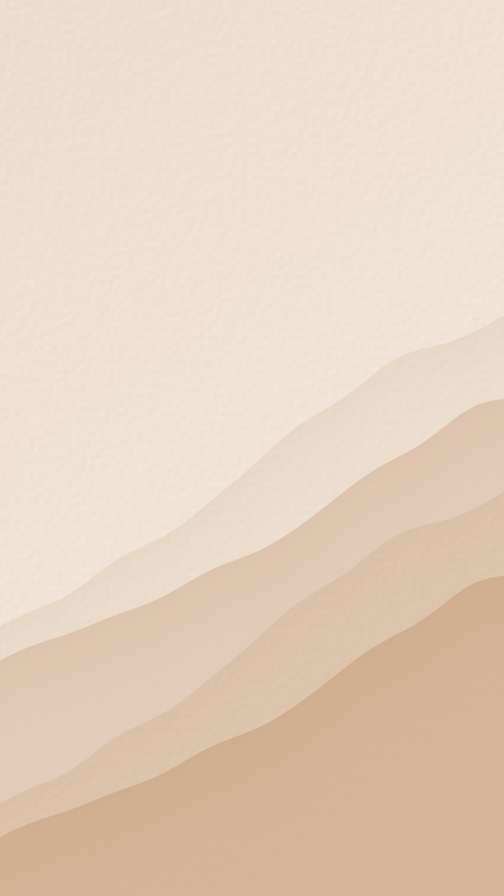
This background is drawn by a WebGL 2 fragment shader. Its source:

```glsl
#version 300 es
precision highp float;
// Layered beige paper hills: four sheets rise to the right over a pale wall.
// Two ridge outlines, each a slope plus a short sine series, are used twice;
// every sheet is shaded darker along its rim, then embossed with paper grain.

#define SHEET_DROP 0.1973   // height between a ridge and its repeat
#define RIM_FADE 0.045      // depth of the shade below a rim
#define GRAIN_SCALE 190.0   // grain cells per canvas height
#define GRAIN_DEPTH 0.016   // strength of the paper relief
#define WALL_DARK vec3(0.922, 0.865, 0.806)
#define WALL_LIGHT vec3(0.940, 0.892, 0.846)

uniform vec2 u_resolution;
out vec4 fragColor;

const int WAVES = 11;
// Sine amplitudes of the ridges, in thousandths of the canvas height
const float UPPER_WAVES[WAVES] = float[](
    6.4, -16.8, 1.0, 1.8, -1.4, -0.5, -2.9, 1.7, -0.3, 0.7, 1.5);
const float LOWER_WAVES[WAVES] = float[](
    -20.7, -6.0, 5.3, -2.3, 0.9, 0.9, 1.7, -2.2, 1.2, -0.3, 1.1);

// Sheet colours, from the back to the front
const vec3 SHEETS[4] = vec3[](
    vec3(0.926, 0.873, 0.816), vec3(0.886, 0.796, 0.722),
    vec3(0.866, 0.770, 0.675), vec3(0.831, 0.706, 0.592));
const vec3 RIMS[4] = vec3[](
    vec3(0.902, 0.842, 0.778), vec3(0.868, 0.764, 0.672),
    vec3(0.852, 0.752, 0.652), vec3(0.812, 0.678, 0.556));

float hash(vec2 p) {
    vec3 q = fract(vec3(p.xyx) * 0.1031);
    q += dot(q, q.yzx + 33.33);
    return fract((q.x + q.y) * q.z);
}

float noise(vec2 p) {
    vec2 cell = floor(p), f = fract(p);
    f = f * f * (3.0 - 2.0 * f);
    return mix(mix(hash(cell), hash(cell + vec2(1, 0)), f.x),
               mix(hash(cell + vec2(0, 1)), hash(cell + vec2(1, 1)), f.x), f.y);
}

// Relief lit from the upper left: difference of two nearby heights
float paperGrain(vec2 p) {
    vec2 q = p * GRAIN_SCALE;
    vec2 lightStep = vec2(-0.45, 0.55);
    float coarse = noise(q) - noise(q + lightStep);
    float fine = noise(q * 2.1 + 17.0) - noise(q * 2.1 + 17.0 + lightStep);
    return coarse + 0.5 * fine;
}

// Heights of the upper (x) and lower (y) ridge at horizontal position u
vec2 ridges(float u) {
    vec2 height = mix(vec2(0.3008, 0.2630), vec2(0.6484, 0.5547), u);
    for (int k = 0; k < WAVES; k++) {
        float wave = sin(float(k + 1) * 3.14159 * u);
        height += 0.001 * wave * vec2(UPPER_WAVES[k], LOWER_WAVES[k]);
    }
    return height;
}

void main() {
    vec2 uv = gl_FragCoord.xy / u_resolution;
    vec2 p = gl_FragCoord.xy / u_resolution.y;
    float pixel = 1.0 / u_resolution.y;

    // Wall, a little lighter towards the lower right
    float wallLight = smoothstep(-0.1, 1.0, 0.45 * uv.x + 1.1 * (1.0 - uv.y));
    vec3 color = mix(WALL_DARK, WALL_LIGHT, wallLight);
    float grainAmount = 1.0;

    // Sheets, painted from back to front
    vec2 ridge = ridges(uv.x);
    for (int i = 0; i < 4; i++) {
        float rim = (i % 2 == 0 ? ridge.x : ridge.y) - SHEET_DROP * float(i / 2);
        float depth = rim - uv.y;
        float cover = smoothstep(-0.8 * pixel, 0.8 * pixel, depth);
        float shade = exp(-max(depth, 0.0) / RIM_FADE);
        color = mix(color, mix(SHEETS[i], RIMS[i], shade), cover);
        grainAmount = mix(grainAmount, i % 2 == 0 ? 0.8 : 0.25, cover);
    }

    color += GRAIN_DEPTH * grainAmount * paperGrain(p);
    fragColor = vec4(color, 1.0);
}
```
